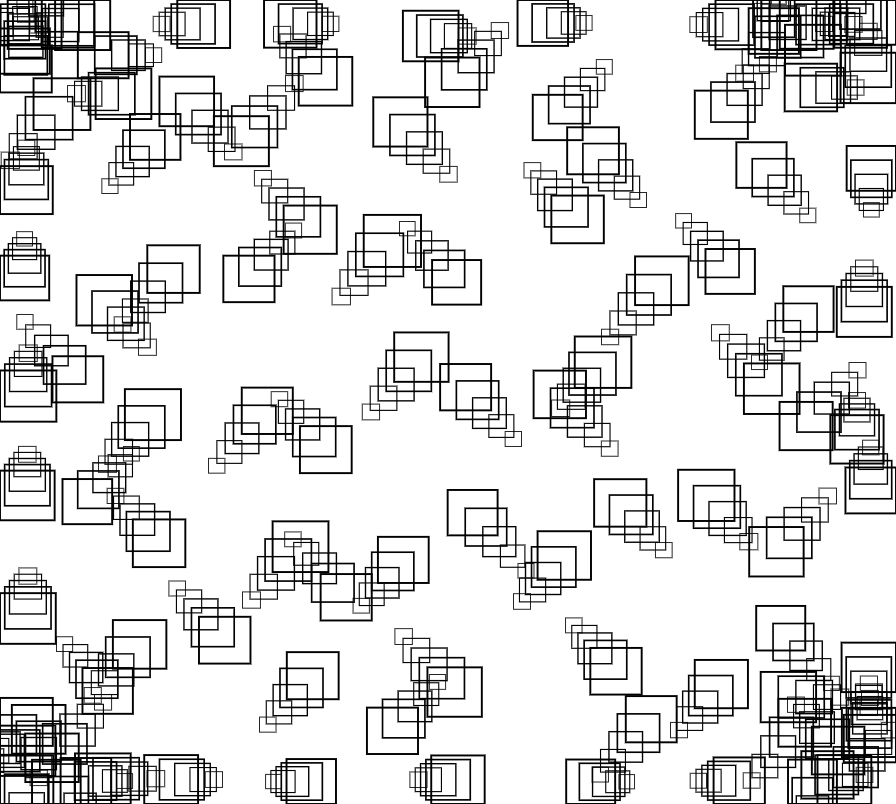
Write a Shadertoy shader that draws this pattern.

```glsl
// Chains of five shrinking outlined boxes on white paper. Mirrored diagonal pairs
// sit on a jittered grid, straight chains hug the four borders, and extra chains
// crowd the corners. Lines get thinner as the boxes shrink.

vec2 hash2(float n) {
    return fract(sin(vec2(n * 12.99 + 1.7, n * 78.23 + 4.1)) * 4375.85);
}

// Random -1 or +1 on each axis
vec2 randomSigns(float n) {
    return step(0.5, hash2(n)) * 2.0 - 1.0;
}

// Exact pixel coverage of a box outline
float outline(vec2 p, vec2 halfSize, float width, float pixel) {
    vec2 q = abs(p) - halfSize;
    float d = max(q.x, q.y);
    float outer = clamp((0.5 * width - d) / pixel + 0.5, 0.0, 1.0);
    float inner = clamp((-0.5 * width - d) / pixel + 0.5, 0.0, 1.0);
    return outer - inner;
}

// Light left on the paper by one chain that starts large and shrinks along dir
float chain(vec2 p, vec2 start, vec2 dir, float seed, float height, float pixel) {
    vec2 vary = hash2(seed + 51.3);
    vec2 largest = vec2(0.0295, 0.0268) * mix(0.92, 1.09, vary.x);
    start = clamp(start, largest, vec2(1.0, height) - largest);
    vec2 offset = p - start;
    if (max(abs(offset.x), abs(offset.y)) > 0.11) return 1.0;

    vec2 stride = dir * vec2(0.0138, 0.0150) * mix(0.85, 1.08, vary.y);
    float light = 1.0;
    for (int k = 0; k < 5; k++) {
        float t = float(k) / 4.0;
        float ink = outline(offset - stride * float(k), largest * mix(1.0, 0.32, t),
                            mix(0.00215, 0.00095, t), pixel);
        light *= 1.0 - ink;
    }
    return light;
}

void mainImage(out vec4 fragColor, in vec2 fragCoord) {
    float pixel = 1.0 / iResolution.x;
    float height = iResolution.y * pixel;
    vec2 canvas = vec2(1.0, height);
    vec2 p = fragCoord * pixel;
    float light = 1.0;

    // Mirrored diagonal pairs inside
    for (int i = 0; i < 25; i++) {
        float seed = float(i) + 3.0;
        vec2 cell = (vec2(i % 5, i / 5) + 0.5) / 5.0;
        vec2 center = mix(vec2(0.07), vec2(0.93), cell) * canvas;
        center += (hash2(seed) - 0.5) * 0.075;
        vec2 apart = randomSigns(seed + 80.0) * mix(vec2(0.015), vec2(0.05, 0.035), hash2(seed + 40.0));
        vec2 dir = randomSigns(seed + 120.0);
        vec2 mirror = hash2(seed + 160.0).x < 0.6 ? vec2(-1, 1) : vec2(1, -1);
        light *= chain(p, center - apart, dir, seed, height, pixel);
        light *= chain(p, center + apart, dir * mirror, seed + 30.0, height, pixel);
    }

    // Straight chains along the borders
    for (int i = 0; i < 28; i++) {
        float seed = float(i) + 210.0;
        vec2 r = hash2(seed);
        float along = (float(i / 4) + 0.5 + (r.x - 0.5) * 0.7) / 7.0;
        float side = float(i & 1);
        float across = mix(side, 0.5, r.y * r.y * 0.1);
        bool upright = (i & 2) == 0;
        vec2 start = (upright ? vec2(across, along) : vec2(along, across)) * canvas;
        vec2 dir = randomSigns(seed + 40.0) * (upright ? vec2(0, 0.85) : vec2(0.85, 0));
        light *= chain(p, start, dir, seed, height, pixel);
    }

    // Crowded corners
    for (int i = 0; i < 24; i++) {
        float seed = float(i) + 310.0;
        vec2 corner = vec2(i & 1, (i >> 1) & 1);
        vec2 inward = 1.0 - 2.0 * corner;
        vec2 start = corner * canvas + inward * hash2(seed) * vec2(0.14, 0.12);
        vec2 dir = randomSigns(seed + 40.0);
        float kind = hash2(seed + 80.0).x;
        if (kind < 0.25) dir.x = 0.0;
        else if (kind < 0.5) dir.y = 0.0;
        light *= chain(p, start, dir, seed, height, pixel);
    }

    fragColor = vec4(vec3(light), 1.0);
}
```
